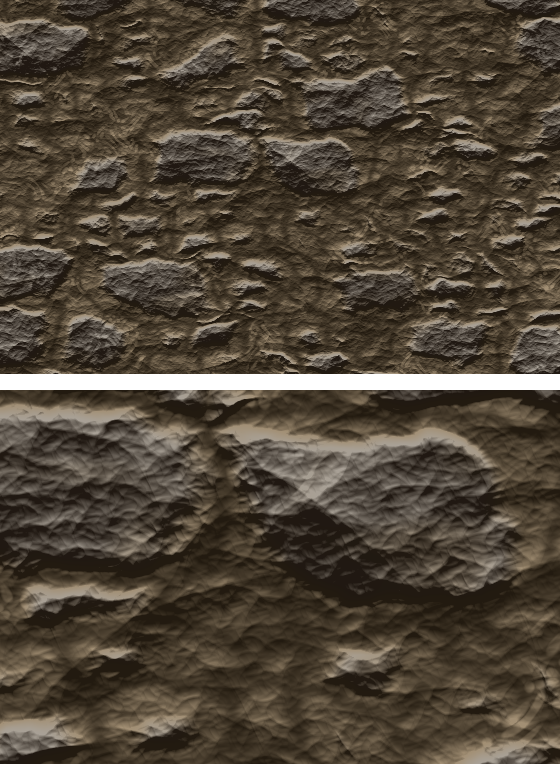
Top, the full canvas; bottom, a detail of the centre.
Reproduce this texture procedurally as a Shadertoy shader.

```glsl
// A weathered rubble wall: rough dark stones in uneven courses, bedded in earthy mortar.
// Two sizes of block-shaped cellular noise lay the stones, finer cells chip their faces,
// and the slope of the resulting height field is lit from above.

vec2 hash2(vec2 p) {
    return fract(sin(vec2(dot(p, vec2(127.1, 311.7)), dot(p, vec2(269.5, 183.3)))) * 43758.5);
}

// Squared distance to the nearest scattered point
float cells(vec2 p) {
    vec2 base = floor(p);
    float nearest = 2.0;
    for (int j = -1; j <= 1; j++)
    for (int i = -1; i <= 1; i++) {
        vec2 cell = base + vec2(i, j);
        vec2 d = cell + hash2(cell) - p;
        nearest = min(nearest, dot(d, d));
    }
    return nearest;
}

// Staggered blocks: x = distance from the joint, y = random value of the stone
vec2 blocks(vec2 p, vec2 frequency) {
    vec2 q = p * frequency;
    float first = 9.0, second = 9.0, id = 0.0;
    for (int j = -1; j <= 1; j++) {
        float row = floor(q.y) + float(j);
        float shift = hash2(vec2(row, 5.3)).x;
        for (int i = -1; i <= 1; i++) {
            vec2 cell = vec2(floor(q.x + shift) + float(i), row);
            vec2 rnd = hash2(cell + frequency);
            vec2 d = cell + 0.5 + (rnd - 0.5) * vec2(0.75, 0.6) - vec2(shift, 0.0) - q;
            d *= d;
            float dist = sqrt(sqrt(dot(d, d)));
            if (dist < first) {
                second = first;
                first = dist;
                id = fract(rnd.x * 7.3 + rnd.y * 3.1);
            } else {
                second = min(second, dist);
            }
        }
    }
    return vec2((second - first) / frequency.y, id);
}

// Broad soft patches from layered sines, 0 to 1
float patches(vec2 p) {
    float s = sin(p.x * 6.1 + 2.0 * sin(p.y * 5.3 + 1.0))
            + sin(p.y * 9.7 - 1.8 * sin(p.x * 7.9 + 2.0))
            + 0.7 * sin(p.x * 17.0 + p.y * 13.0 + 2.0 * sin(p.y * 21.0 - p.x * 9.0));
    return clamp(0.5 + 0.22 * s, 0.0, 1.0);
}

// Chipped relief; every octave adds a similar slope
float roughness(vec2 p) {
    float sum = 0.0, frequency = 9.0;
    vec2 q = p * vec2(0.75, 1.0);
    for (int i = 0; i < 5; i++) {
        sum += cells(q * frequency + 0.35 * sin(q.yx * frequency * 2.3)) / frequency;
        q = mat2(0.88, 0.47, -0.47, 0.88) * q + 3.7;
        frequency *= 2.05;
    }
    return sum;
}

// x = height, y = stone coverage, z = distance from the joint, w = stone id
vec4 wall(vec2 p) {
    vec2 q = p + 0.012 * sin(p.yx * vec2(17.0, 11.0) + vec2(1.0, 4.0))
               + 0.005 * sin(p.yx * vec2(43.0, 37.0) + 3.0 * sin(p * 23.0))
               + 0.002 * sin(p.yx * 117.0 + 2.0 * sin(p * 71.0));
    vec2 stone = blocks(q, vec2(3.4, 6.3));
    if (stone.y > 0.52) {
        vec2 small = blocks(q, vec2(7.5, 16.0));
        stone = vec2(min(stone.x, small.x), small.y);
    }
    float rough = roughness(p);
    float soil = patches(p * 1.3 + 2.0);
    float gap = mix(0.004, 0.055, soil * soil);
    float edge = stone.x + (rough - 0.06) * 0.25;
    float cover = smoothstep(gap, gap + 0.03, edge);
    float height = 0.015 * cover + 0.016 * smoothstep(0.0, 0.13, stone.x)
                 + rough * 0.33 * mix(0.75, 0.85 + 0.35 * stone.y, cover);
    return vec4(height, cover, stone.x, stone.y);
}

void mainImage(out vec4 fragColor, in vec2 fragCoord) {
    vec2 p = fragCoord / iResolution.y;
    float e = 0.0024;
    vec4 here = wall(p);
    vec2 slope = vec2(wall(p + vec2(e, 0.0)).x, wall(p + vec2(0.0, e)).x) - here.x;
    slope /= e;

    // Light from above, per-stone shade and dark joints
    float cover = here.y;
    float light = dot(slope, vec2(0.12, -0.5));
    float tone = 0.39 + light + 0.14 * (here.w - 0.5) * cover;
    tone += 0.14 * (patches(p * 0.8 + 7.0) - 0.5) + 0.06 * (1.0 - cover);
    tone *= mix(0.5, 1.0, smoothstep(0.0, 0.018, here.z));

    // Pale mineral flecks in scattered patches
    float fleck = 1.0 - smoothstep(0.04, 0.16, cells(p * 43.0 + sin(p.yx * 61.0)));
    tone += 0.3 * fleck * smoothstep(0.6, 0.9, patches(p * 2.3 + 4.0));
    tone = clamp(tone, 0.03, 1.12);

    // Grey stone, brown mortar and dust
    vec3 stoneColor = mix(vec3(0.11, 0.08, 0.055), vec3(0.60, 0.57, 0.53), tone);
    vec3 mortarColor = mix(vec3(0.12, 0.09, 0.05), vec3(0.58, 0.51, 0.41), tone);
    float dust = 0.5 * smoothstep(0.55, 0.95, patches(p * 1.7 + 11.0));
    fragColor = vec4(mix(stoneColor, mortarColor, max(1.0 - cover, dust)), 1.0);
}
```
